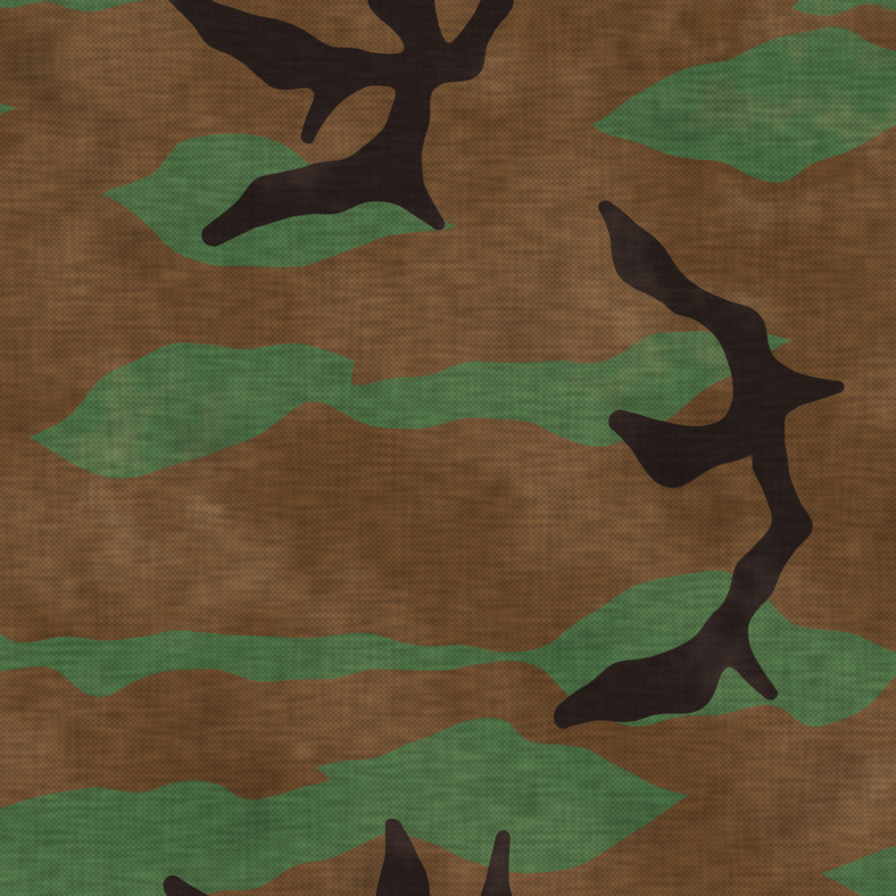
Write a WebGL 1 fragment shader that draws this texture.

```glsl
precision highp float;
// Worn woodland camouflage cloth: slanted green patches and dark branching
// strokes over brown. Patches are noise-warped spindles, branches are random
// walks of tapered capsules; weave, slubs, stains and dust lie on top.

uniform vec2 u_resolution;

const vec3 BROWN = vec3(0.385, 0.265, 0.155);
const vec3 BROWN_LIGHT = vec3(0.46, 0.335, 0.22);
const vec3 GREEN = vec3(0.27, 0.405, 0.25);
const vec3 GREEN_LIGHT = vec3(0.32, 0.44, 0.28);
const vec3 BLACK = vec3(0.15, 0.115, 0.105);
const vec3 BLACK_FADED = vec3(0.23, 0.18, 0.165);
const vec3 DUST = vec3(0.60, 0.50, 0.37);

const int PATCHES = 8;
const int BRANCHES = 4;
const int STEPS = 7;
const float STEP_LENGTH = 0.07;
const float PATCH_SLANT = 0.12;
const float THREADS = 170.0;
const float WEAVE_DEPTH = 0.08;
const float SLUB_DEPTH = 0.13;
const float EDGE = 0.0012;
const float TAU = 6.28318;

vec2 hash2(vec2 p) {
  vec3 q = fract(p.xyx * vec3(0.1031, 0.1030, 0.0973));
  q += dot(q, q.yzx + 33.33);
  return fract((q.xx + q.yz) * q.zy);
}

float cornerSlope(vec2 cell, vec2 offset) {
  float angle = TAU * hash2(cell).x;
  return dot(vec2(cos(angle), sin(angle)), offset);
}

// Gradient noise, about -1 to 1
float noise(vec2 p) {
  vec2 i = floor(p), f = fract(p);
  vec2 u = f * f * f * (f * (f * 6.0 - 15.0) + 10.0);
  vec2 e = vec2(1.0, 0.0);
  float low = mix(cornerSlope(i, f), cornerSlope(i + e, f - e), u.x);
  float high = mix(cornerSlope(i + e.yx, f - e.yx), cornerSlope(i + 1.0, f - 1.0), u.x);
  return 1.4 * mix(low, high, u.y);
}

float fbm(vec2 p) {
  float sum = 0.0, gain = 0.6;
  for (int i = 0; i < 4; i++) {
    sum += gain * noise(p);
    p = mat2(1.6, 1.2, -1.2, 1.6) * p + 7.3;
    gain *= 0.55;
  }
  return sum;
}

float smoothMax(float a, float b, float k) {
  float h = max(k - abs(a - b), 0.0) / k;
  return max(a, b) + 0.25 * h * h * k;
}

// Shortest offset on a canvas that repeats every unit
vec2 wrap(vec2 d) { return d - floor(d + 0.5); }

// Positive inside the green patches
float patchField(vec2 p) {
  vec2 w = p + 0.05 * vec2(noise(p * 4.0), noise(p * 4.0 + 17.0));
  w += 0.012 * vec2(noise(p * 13.0 + 5.0), noise(p * 13.0 + 29.0));
  float field = -1.0;
  for (int i = 0; i < PATCHES; i++) {
    float id = float(i), row = floor(id / 2.0);
    vec2 jitter = hash2(vec2(id, 3.7)), size = hash2(vec2(id, 8.2));
    vec2 cell = vec2(mod(id, 2.0) + 0.5 * mod(row, 2.0), row);
    vec2 d = wrap(w - (cell + 0.6 * jitter) * vec2(0.5, 0.25));
    d.y -= (PATCH_SLANT + 0.5 * (jitter.x - 0.5)) * d.x;
    float t = d.x / mix(0.19, 0.32, size.x);
    float spindle = mix(0.035, 0.085, size.y) * (1.0 - t * t) - abs(d.y);
    field = smoothMax(field, spindle, 0.02);
  }
  return field + 0.03 * noise(p * vec2(5.0, 8.0) + 11.0);
}

// Positive inside a capsule from a along s, radius running from r.x to r.y
float capsule(vec2 p, vec2 a, vec2 s, vec2 r) {
  vec2 d = wrap(p - a);
  float t = clamp(dot(d, s) / dot(s, s), 0.0, 1.0);
  return mix(r.x, r.y, t) - length(d - s * t);
}

// Positive inside the dark branches
float branchField(vec2 p) {
  p += 0.009 * vec2(noise(p * 11.0 + 3.0), noise(p * 11.0 + 41.0));
  float field = -1.0;
  for (int i = 0; i < BRANCHES; i++) {
    float id = float(i);
    vec2 seed = hash2(vec2(id, 21.3));
    vec2 tip = (vec2(mod(id, 2.0), floor(id / 2.0)) + 0.5 * seed) * 0.5;
    float heading = 1.4 * (seed.y - 0.5);
    float curl = seed.x < 0.5 ? -0.2 : 0.2;
    float radius = 0.013;
    for (int j = 0; j < STEPS; j++) {
      vec2 h = hash2(vec2(id * 9.0 + float(j), 57.1));
      float next = j == STEPS - 1 ? 0.009 : mix(0.015, 0.034, h.y);
      vec2 stride = STEP_LENGTH * vec2(cos(heading), sin(heading));
      field = smoothMax(field, capsule(p, tip, stride, vec2(radius, next)), 0.014);
      if (j == 3) { // side spur
        vec2 spur = 1.1 * vec2(stride.y, -stride.x) - 0.5 * stride;
        field = smoothMax(field, capsule(p, tip, spur, vec2(radius, 0.007)), 0.02);
      }
      tip += stride;
      heading += curl + 1.5 * (h.x - 0.5);
      radius = next;
    }
  }
  return field;
}

void main() {
  vec2 p = gl_FragCoord.xy / u_resolution.y;
  float soft = max(EDGE, 0.7 / u_resolution.y);
  float wear = fbm(p * 4.0 + 2.0), mottle = fbm(p * 19.0 + 31.0);

  // Printed colours, each faded unevenly
  float fade = smoothstep(-0.45, 0.5, wear + 0.35 * mottle);
  vec3 color = mix(BROWN, BROWN_LIGHT, fade);
  color = mix(color, mix(GREEN, GREEN_LIGHT, fade), smoothstep(-soft, soft, patchField(p)));
  vec3 dark = mix(BLACK, BLACK_FADED, smoothstep(-0.05, 0.6, wear + 0.3 * mottle));
  float ink = smoothstep(-soft, soft, branchField(p));
  color = mix(color, dark, ink);

  // Dusty scuffs and dark stains
  float scuff = smoothstep(0.1, 0.65, noise(p * vec2(3.0, 4.0) + 9.0));
  scuff *= smoothstep(-0.2, 0.6, mottle);
  color = mix(color, DUST, scuff * mix(0.3, 0.1, ink));
  color *= 1.0 - 0.16 * smoothstep(0.1, 0.7, fbm(p * 6.0 + 40.0));

  // Woven threads and uneven yarn
  vec2 thread = sin(TAU * THREADS * p);
  float cloth = WEAVE_DEPTH * thread.x * thread.y;
  cloth += SLUB_DEPTH * noise(p * vec2(28.0, 190.0));
  cloth += 0.5 * SLUB_DEPTH * noise(p * vec2(190.0, 22.0) + 63.0);
  gl_FragColor = vec4(color * (1.0 + cloth), 1.0);
}
```
